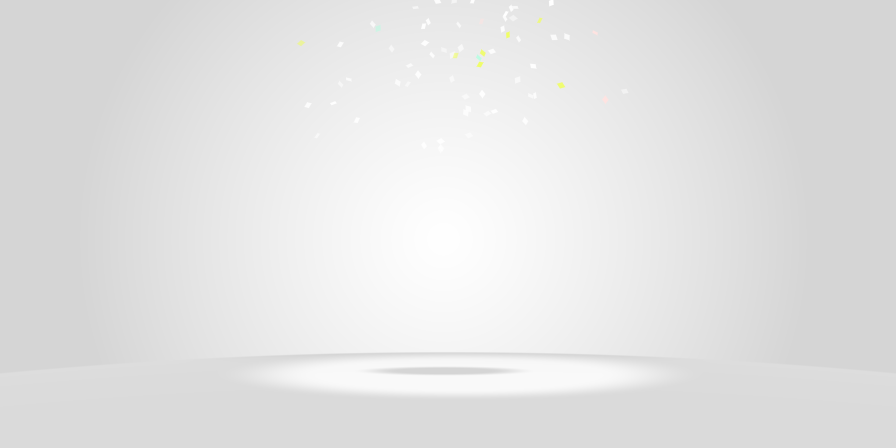
This background is drawn by a Shadertoy shader. Its source:

```glsl
const vec3 WALL_EDGE = vec3(0.835);
const vec3 WALL_LIGHT = vec3(0.998);
const vec3 FLOOR_GREY = vec3(0.855);
const vec3 STAGE_LIGHT = vec3(0.975);
const vec3 SHADOW_GREY = vec3(0.80);
const vec3 YELLOW = vec3(0.94, 1.0, 0.35);
const vec3 MINT = vec3(0.70, 1.0, 0.88);
const vec3 PINK = vec3(1.0, 0.89, 0.88);
const int PIECE_COUNT = 66;

// Four random values from one seed
vec4 hash4(float seed) {
    vec4 h = fract(vec4(seed) * vec4(0.1031, 0.1030, 0.0973, 0.1099));
    h += dot(h, h.wzxy + 33.33);
    return fract((h.xxyz + h.yzzw) * h.zywx);
}

float boxDistance(vec2 p, vec2 halfSize) {
    vec2 q = abs(p) - halfSize;
    return length(max(q, 0.0)) + min(max(q.x, q.y), 0.0);
}

// Ellipse that fades between two relative radii
float softEllipse(vec2 p, vec2 center, vec2 radii, float inner, float outer) {
    return 1.0 - smoothstep(inner, outer, length((p - center) / radii));
}

float horizonHeight(float x) {
    return 0.2135 - 0.047 * (x - 1.0) * (x - 1.0);
}

vec3 wallColor(vec2 p) {
    float reach = clamp(length(p - vec2(0.99, 0.466)) / 0.82, 0.0, 1.0);
    return mix(WALL_LIGHT, WALL_EDGE, pow(reach, 1.2));
}

vec3 floorColor(vec2 p, float depth) {
    vec3 color = FLOOR_GREY + 0.012 * exp(-depth * 25.0);

    // Spotlight pool and the flat shadow inside it
    float pool = softEllipse(p, vec2(1.025, 0.163), vec2(0.51, 0.053), 0.62, 1.08);
    color = mix(color, STAGE_LIGHT, pool);
    float disc = softEllipse(p, vec2(0.992, 0.172), vec2(0.20, 0.011), 0.5, 1.05);
    color = mix(color, SHADOW_GREY, 0.8 * disc);

    // Contact shade along the back edge
    float middle = 1.0 - smoothstep(0.25, 0.62, abs(p.x - 1.0));
    return mix(color, SHADOW_GREY, 0.65 * middle * exp(-depth * 130.0));
}

vec3 confettiColor(float pick) {
    vec3 color = mix(vec3(1.0), PINK, step(0.76, pick));
    color = mix(color, MINT, step(0.82, pick));
    return mix(color, YELLOW, step(0.87, pick));
}

// Pieces thin out downwards and to the sides
vec3 addConfetti(vec3 color, vec2 p, float pixel) {
    for (int i = 0; i < PIECE_COUNT; i++) {
        vec4 place = hash4(float(i) + 7.0);
        vec4 look = hash4(float(i) + 151.0);
        float spread = mix(0.32, 0.52, look.w);
        vec2 center = vec2(0.99 + spread * (place.x + place.y - 1.0),
                           1.0 - 0.34 * pow(place.z, 1.35));
        float angle = 6.2832 * place.w;
        float c = cos(angle);
        float s = sin(angle);
        vec2 local = mat2(c, -s, s, c) * (p - center);
        local.x += 0.3 * local.y;
        vec2 halfSize = vec2(0.0062, mix(0.0028, 0.0062, look.x));
        float coverage = 1.0 - smoothstep(-pixel, pixel, boxDistance(local, halfSize));
        color = mix(color, confettiColor(look.y), coverage * mix(0.45, 1.0, look.z));
    }
    return color;
}

void mainImage(out vec4 fragColor, in vec2 fragCoord) {
    vec2 p = fragCoord / iResolution.y;
    float pixel = 1.0 / iResolution.y;
    float depth = horizonHeight(p.x) - p.y;

    // Curved wall meeting the floor
    float onFloor = smoothstep(-pixel, pixel, depth);
    vec3 color = mix(wallColor(p), floorColor(p, max(depth, 0.0)), onFloor);

    color = addConfetti(color, p, 0.7 * pixel);
    fragColor = vec4(color, 1.0);
}
```
